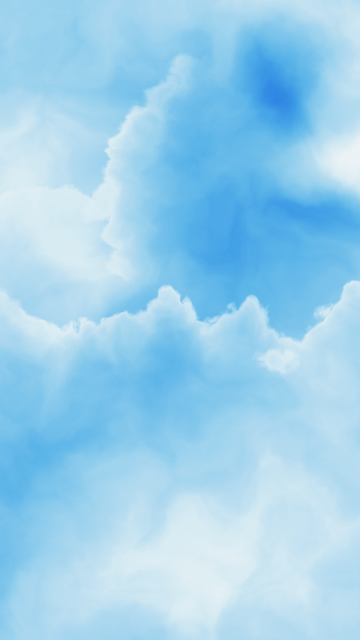
Write a WebGL 2 fragment shader that draws this texture.

```glsl
#version 300 es
precision highp float;
// Soft blue sky with sunlit cumulus banks: broad glows and shades set a tone,
// billowed gradient noise shapes cloud edges that are bright at the rim and
// fade inward, and a colour ramp turns the tone into blues and whites.

uniform vec2 u_resolution;
out vec4 fragColor;

const vec3 SKY_RAMP[8] = vec3[8](
  vec3(0.19, 0.53, 0.89), vec3(0.25, 0.62, 0.90),
  vec3(0.36, 0.71, 0.91), vec3(0.47, 0.76, 0.92),
  vec3(0.60, 0.82, 0.93), vec3(0.71, 0.86, 0.94),
  vec3(0.84, 0.92, 0.95), vec3(0.92, 0.95, 0.96));
const mat2 OCTAVE_TURN = mat2(1.6, 1.2, -1.2, 1.6);

vec2 gradientAt(vec2 cell) {
  vec3 h = fract(cell.xyx * vec3(0.1031, 0.1030, 0.0973));
  h += dot(h, h.yzx + 33.33);
  float angle = 6.2832 * fract((h.x + h.y) * h.z);
  return vec2(cos(angle), sin(angle));
}

float gradientNoise(vec2 p) {
  vec2 i = floor(p), f = fract(p), e = vec2(0.0, 1.0);
  vec2 w = f * f * f * (f * (f * 6.0 - 15.0) + 10.0);
  float low = mix(dot(gradientAt(i), f),
                  dot(gradientAt(i + e.yx), f - e.yx), w.x);
  float high = mix(dot(gradientAt(i + e), f - e),
                   dot(gradientAt(i + 1.0), f - 1.0), w.x);
  return mix(low, high, w.y);
}

// Wispy haze, centred on zero
float fbm(vec2 p) {
  float sum = 0.0, amp = 0.5;
  for (int i = 0; i < 5; i++) {
    sum += amp * gradientNoise(p);
    p = OCTAVE_TURN * p + 17.3;
    amp *= 0.48;
  }
  return sum;
}

// Rounded lumps with creases between them, centred near zero
float billow(vec2 p) {
  float sum = 0.0, amp = 0.5;
  for (int i = 0; i < 5; i++) {
    sum += amp * abs(gradientNoise(p));
    p = OCTAVE_TURN * p + 9.7;
    amp *= 0.5;
  }
  return sum - 0.2;
}

float glow(vec2 p, vec2 centre, vec2 radius) {
  vec2 q = (p - centre) / radius;
  return exp(-dot(q, q));
}

float bump(float x, float centre, float width) {
  float q = (x - centre) / width;
  return exp(-q * q);
}

// Lays a cloud over the tone: lit at its edge, fading with depth inside
float addCloud(float tone, float depth, float softness, float fade, float lit, float strength) {
  float cover = smoothstep(0.0, softness, depth);
  return mix(tone, lit, cover * strength * exp(-max(depth, 0.0) / fade));
}

float skyTone(vec2 p) {
  float t = 4.0;
  // Upper sky
  t += 2.1 * glow(p, vec2(0.08, 1.28), vec2(0.24, 0.20));
  t += 1.1 * glow(p, vec2(0.75, 1.78), vec2(0.30, 0.12));
  t += 1.3 * glow(p, vec2(1.02, 1.55), vec2(0.12, 0.30));
  t += 2.6 * glow(p, vec2(0.95, 1.34), vec2(0.20, 0.07));
  t -= 3.4 * glow(p, vec2(0.78, 1.52), vec2(0.10, 0.13));
  t -= 1.6 * glow(p, vec2(0.48, 1.40), vec2(0.22, 0.25));
  t -= 2.4 * glow(p, vec2(0.70, 1.10), vec2(0.30, 0.26));
  t -= 1.3 * glow(p, vec2(0.90, 1.21), vec2(0.14, 0.07));
  t += 1.8 * glow(p, vec2(0.25, 1.03), vec2(0.13, 0.15));
  // Lower haze
  t -= 2.1 * glow(p, vec2(0.46, 0.75), vec2(0.20, 0.17));
  t -= 1.8 * glow(p, vec2(0.10, 0.55), vec2(0.22, 0.25));
  t -= 1.2 * glow(p, vec2(0.00, 0.20), vec2(0.12, 0.20));
  t += 2.3 * glow(p, vec2(0.53, 0.20), vec2(0.36, 0.24));
  t += 0.9 * glow(p, vec2(0.95, 0.45), vec2(0.28, 0.40));
  return t;
}

void main() {
  vec2 p = gl_FragCoord.xy / u_resolution.x;
  vec2 drift = vec2(fbm(p * 3.5), fbm(p * 3.5 + 41.0));
  float wisps = fbm(p * vec2(5.0, 6.0) + drift * 1.5);
  float lumps = billow(p * 7.0 + drift * 0.6);
  float softness = 0.022 + 0.03 * smoothstep(-0.1, 0.3, drift.y);
  float lit = 6.5 + 1.2 * wisps;

  float tone = skyTone(p + 0.14 * drift) + 2.0 * wisps;

  // Tall tower, lit along its left shoulder
  float tower = 0.49 - length(p - vec2(0.75, 1.2)) + 0.22 * lumps;
  float shoulder = (1.0 - smoothstep(0.45, 0.62, p.x)) * smoothstep(0.92, 1.1, p.y);
  tone = addCloud(tone, tower, softness, 0.08, lit, shoulder);

  // Pale bank at the left
  float bank = 1.20 + 0.07 * bump(p.x, 0.11, 0.12) - p.y + 0.2 * lumps;
  tone = addCloud(tone, bank, softness, 0.16, lit, 1.0 - smoothstep(0.18, 0.32, p.x));

  // Front ridge of rounded heads across the sky
  float ridge = 0.89 + 0.11 * bump(p.x, 0.0, 0.07) + 0.03 * bump(p.x, 0.3, 0.1)
    + 0.11 * bump(p.x, 0.475, 0.07) + 0.08 * bump(p.x, 0.68, 0.07)
    - 0.04 * bump(p.x, 0.82, 0.05) + 0.13 * bump(p.x, 0.99, 0.09);
  tone = addCloud(tone, ridge - p.y + 0.22 * lumps, softness, 0.11, lit, 0.95);

  // Small bright puff below the ridge
  float puff = 0.04 - length((p - vec2(0.75, 0.78)) * vec2(0.45, 1.0)) + 0.2 * lumps;
  tone = addCloud(tone, puff, softness, 0.12, lit + 0.2, glow(p, vec2(0.75, 0.79), vec2(0.15, 0.09)));

  float level = clamp(tone, 0.0, 6.999);
  int shade = int(level);
  fragColor = vec4(mix(SKY_RAMP[shade], SKY_RAMP[shade + 1], fract(level)), 1.0);
}
```
